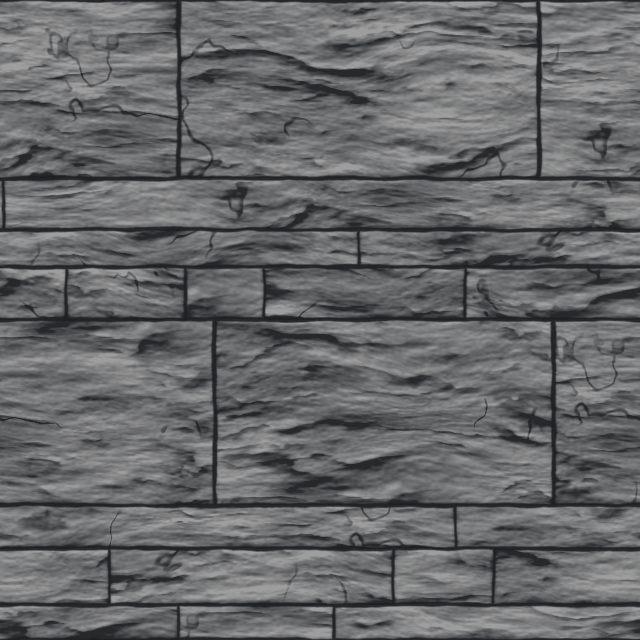
Write a WebGL 1 fragment shader that draws this texture.

```glsl
precision highp float;

uniform vec2 u_resolution;

#define JOINT_COLOR vec3(0.115, 0.122, 0.132)
#define SHADOW_COLOR vec3(0.150, 0.156, 0.166)
#define LIGHT_COLOR vec3(0.620, 0.620, 0.622)
#define BASE_TONE 0.66
#define JOINT_WIDTH 0.0022
#define JOINT_WOBBLE 0.006
#define LEDGE_COUNT 19.0
#define LEDGE_DEPTH 0.62
#define FRACTURE_DEPTH 0.45
#define RELIEF 2.2
#define GRAIN 0.10

float hash(vec2 p) {
  return fract(sin(dot(p, vec2(12.9898, 78.233))) * 43758.5453);
}

// Value noise that wraps after the given number of cells
float noise(vec2 uv, vec2 cells) {
  vec2 p = uv * cells;
  vec2 i = floor(p);
  vec2 f = fract(p);
  f = f * f * (3.0 - 2.0 * f);
  vec2 a = mod(i, cells);
  vec2 b = mod(i + 1.0, cells);
  return mix(mix(hash(a), hash(vec2(b.x, a.y)), f.x),
             mix(hash(vec2(a.x, b.y)), hash(b), f.x), f.y);
}

float fbm(vec2 uv, vec2 cells) {
  float sum = 0.0;
  float amplitude = 0.5;
  for (int octave = 0; octave < 5; octave++) {
    sum += amplitude * noise(uv + 0.137 * float(octave), cells);
    cells *= 2.0;
    amplitude *= 0.55;
  }
  return sum / 1.055;
}

// Fills stone with distances to side, top and bottom joints, and an id
void course(vec2 p, float top, float bottom, vec4 joints, inout vec4 stone) {
  if (p.y < top || p.y >= bottom) return;
  vec4 d = abs(fract(p.x - joints + 0.5) - 0.5);
  float index = mod(dot(step(joints, vec4(p.x)), vec4(1.0)), 4.0);
  stone = vec4(min(min(d.x, d.y), min(d.z, d.w)),
               p.y - top, bottom - p.y, index + 10.0 * top);
}

// Alternating tall and thin courses, measured from the top
vec4 masonry(vec2 p) {
  vec4 stone = vec4(1.0);
  course(p, 0.000, 0.279, vec4(0.280, 0.842, 0.842, 0.842), stone);
  course(p, 0.279, 0.359, vec4(0.006), stone);
  course(p, 0.359, 0.417, vec4(0.561), stone);
  course(p, 0.417, 0.499, vec4(0.104, 0.290, 0.413, 0.727), stone);
  course(p, 0.499, 0.789, vec4(0.335, 0.865, 0.865, 0.865), stone);
  course(p, 0.789, 0.857, vec4(0.711), stone);
  course(p, 0.857, 0.945, vec4(0.171, 0.615, 0.771, 0.771), stone);
  course(p, 0.945, 1.000, vec4(0.279, 0.522, 0.522, 0.522), stone);
  return stone;
}

// Bedding planes: a lit lip above a dark, broken undercut
float ledges(vec2 uv) {
  float tone = 0.0;
  for (int k = 1; k <= 2; k++) {
    float scale = float(k);
    vec2 q = uv + 0.31 * scale;
    float phase = fract(q.y * LEDGE_COUNT * scale + 3.0 * fbm(q, vec2(4.0, 9.0) * scale));
    float broken = smoothstep(0.47, 0.70, fbm(q, vec2(6.0, 21.0) * scale));
    float undercut = smoothstep(0.45, 0.88, phase) * (1.0 - smoothstep(0.90, 1.0, phase));
    float lip = smoothstep(0.0, 0.08, phase) * (1.0 - smoothstep(0.08, 0.40, phase));
    tone += broken * (0.16 * lip - LEDGE_DEPTH * undercut) / sqrt(scale);
  }
  return tone;
}

// Sparse fractures running across the bedding
float fractures(vec2 uv) {
  float line = abs(fbm(uv, vec2(6.0, 5.0)) - 0.5);
  float sparse = smoothstep(0.58, 0.72, noise(uv + 0.43, vec2(9.0, 13.0)));
  return sparse * (1.0 - smoothstep(0.002, 0.016, line));
}

float stoneTone(vec2 uv) {
  vec2 warp = vec2(noise(uv, vec2(7.0, 12.0)), noise(uv + 0.5, vec2(6.0, 10.0))) - 0.5;
  vec2 q = uv + vec2(0.05, 0.03) * warp;
  vec2 bedding = vec2(9.0, 32.0);
  float slope = fbm(q, bedding) - fbm(q + vec2(-0.002, 0.004), bedding);
  float tone = BASE_TONE + RELIEF * slope;
  tone += 0.65 * (fbm(q, vec2(4.0, 9.0)) - 0.5);
  tone += 0.55 * (fbm(q + 0.2, vec2(11.0, 52.0)) - 0.5);
  tone += GRAIN * (noise(uv, vec2(190.0, 260.0)) - 0.5);
  return tone + ledges(q) - FRACTURE_DEPTH * fractures(q);
}

void main() {
  vec2 uv = gl_FragCoord.xy / u_resolution;
  float pixel = 1.0 / min(u_resolution.x, u_resolution.y);
  vec2 wobble = vec2(fbm(uv, vec2(18.0, 24.0)), fbm(uv + 0.6, vec2(20.0, 16.0))) - 0.5;
  vec4 stone = masonry(fract(vec2(uv.x, 1.0 - uv.y) + JOINT_WOBBLE * wobble));

  // Each stone samples its own patch of rock
  vec2 offset = vec2(hash(vec2(stone.w, 1.7)), hash(vec2(stone.w, 5.3)));
  float tone = stoneTone(uv + offset) + 0.06 * (offset.x - 0.5);

  // Worn rims: light on top, shaded below and at the sides
  tone += 0.12 * (1.0 - smoothstep(0.003, 0.011, stone.y));
  tone -= 0.22 * (1.0 - smoothstep(0.002, 0.012, stone.z));
  tone -= 0.14 * (1.0 - smoothstep(0.002, 0.008, stone.x));
  vec3 color = mix(SHADOW_COLOR, LIGHT_COLOR, clamp(tone, 0.0, 1.0));

  // Joints of uneven width, narrower between the thin stones
  float width = JOINT_WIDTH * (0.6 + 0.8 * noise(uv, vec2(34.0)));
  float sideWidth = width * mix(0.6, 1.1, smoothstep(0.1, 0.2, stone.y + stone.z));
  float gap = min(min(stone.y, stone.z) - width, stone.x - sideWidth);
  float joint = 1.0 - smoothstep(-0.5 * pixel, pixel + 0.0012, gap);
  gl_FragColor = vec4(mix(color, JOINT_COLOR, 0.92 * joint), 1.0);
}
```
